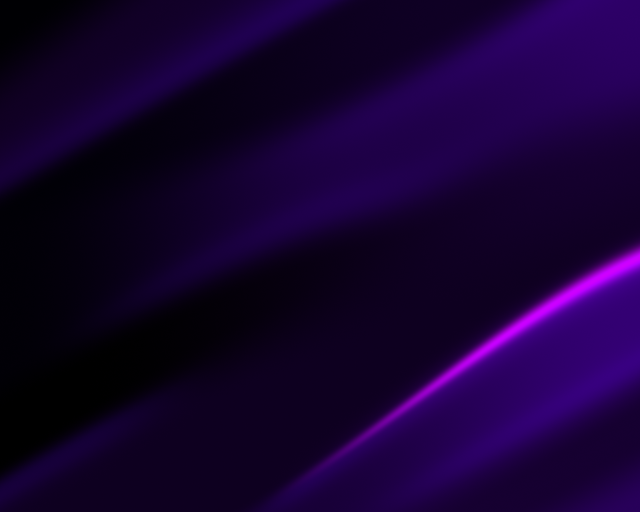
Write a Shadertoy shader that draws this background.

```glsl
// Dark violet satin folds running diagonally, with one glowing magenta streak.
// Each fold is a height curve over x; layers are blended from the top down,
// then one-sided crest glows and the streak are added.

// Blend to the next layer where depth below its edge becomes positive.
vec3 fold(vec3 upper, vec3 lower, float depth, float softness) {
    return mix(upper, lower, smoothstep(-softness, softness, depth));
}

// Glow with separate falloff above and below a crest.
float crest(float depth, float above, float below) {
    float d = depth / (depth < 0.0 ? above : below);
    return exp(-d * d);
}

// Small sine hash used to soften colour banding.
float hash(vec2 p) {
    return fract(sin(dot(p, vec2(12.9898, 78.233))) * 43758.5453);
}

void mainImage(out vec4 fragColor, in vec2 fragCoord) {
    vec2 uv = fragCoord / iResolution.xy;
    float x = uv.x, y = uv.y;

    // Signed depth below each fold edge
    float t = x - 0.52;
    float s = x - 0.7;
    float corner = 0.845 + 0.91 * x - y;
    float upper = 0.634 + 0.74 * x - 0.05 * x * x - y;
    float broad = 0.783 + 0.56 * t + 0.35 * t * t - y;
    float bend = (x - 0.65) / 0.12;
    float middle = 0.25 + 0.74 * x - 0.2 * x * x - 0.02 * exp(-bend * bend) - y;
    float lower = 0.055 + 0.75 * x - 0.2 * x * x - y;
    float streak = 0.266 + 0.9 * s - 0.145 * s * s - 0.925 * s * s * s - y;
    float under = 0.283 + 0.7 * (x - 1.0) - y;

    // Upper folds
    vec3 col = fold(vec3(0.0, 0.0, 0.012), vec3(0.06, 0.0, 0.13) + vec3(0.03, 0.0, 0.09) * x,
                    corner, 0.08);
    col += vec3(0.055, 0.0, 0.16) * crest(upper, 0.075, 0.03) * (0.65 + x);
    vec3 shade = mix(vec3(0.0, 0.0, 0.02), vec3(0.06, 0.0, 0.145), smoothstep(0.0, 0.75, x));
    col = fold(col, shade, upper - 0.015, 0.045);

    // Broad violet band, brightening toward the upper right
    vec3 band = mix(vec3(0.005, 0.0, 0.025), vec3(0.115, 0.0, 0.27), smoothstep(0.0, 0.6, x));
    band += vec3(0.06, 0.0, 0.13) * smoothstep(0.5, 1.0, x) * smoothstep(0.55, 1.0, y);
    col = fold(col, band, broad, 0.06);
    col += vec3(0.02, 0.0, 0.05) * crest(broad - 0.03, 0.03, 0.06) * smoothstep(0.3, 0.6, x);

    // Shadow beneath the middle crest
    col += vec3(0.035, 0.0, 0.095) * crest(middle, 0.05, 0.04)
         * smoothstep(0.05, 0.3, x) * (1.0 - smoothstep(0.5, 0.9, x));
    shade = mix(vec3(0.0), vec3(0.085, 0.0, 0.19), smoothstep(0.12, 1.0, x));
    col = fold(col, shade, middle - 0.015, mix(0.04, 0.09, x));

    // Lower left fold
    col = fold(col, vec3(0.055, 0.0, 0.125), lower, mix(0.035, 0.14, x));
    col += vec3(0.045, 0.0, 0.13) * crest(lower - 0.01, 0.025, 0.04)
         * (1.0 - smoothstep(0.12, 0.36, x));

    // Lit surface under the streak and the shaded folds beneath it
    vec3 lit = mix(vec3(0.09, 0.0, 0.21), vec3(0.2, 0.0, 0.45), smoothstep(0.45, 1.0, x));
    col = fold(col, lit, streak, 0.025);
    col += vec3(0.03, 0.0, 0.08) * crest(under, 0.04, 0.035) * smoothstep(0.5, 0.75, x);
    col = fold(col, vec3(0.085, 0.0, 0.19), under - 0.03, 0.06);
    col += vec3(0.07, 0.0, 0.16) * smoothstep(-0.04, 0.08, 0.1 + 0.7 * (x - 1.0) - y);

    // Streak core and halo
    float power = smoothstep(0.4, 0.8, x);
    float width = mix(0.011, 0.02, smoothstep(0.55, 1.0, x));
    col += vec3(0.58, 0.0, 0.58) * power * crest(streak, width, width);
    col += vec3(0.1, 0.0, 0.18) * power * crest(streak, 0.035, 0.045);
    col += vec3(0.04, 0.0, 0.12) * crest(streak - 0.01, 0.02, 0.03)
         * smoothstep(0.37, 0.5, x) * (1.0 - power);

    col += (hash(uv) - 0.5) / 255.0 * vec3(1.0, 0.0, 1.0);
    fragColor = vec4(clamp(col, 0.0, 1.0), 1.0);
}
```
